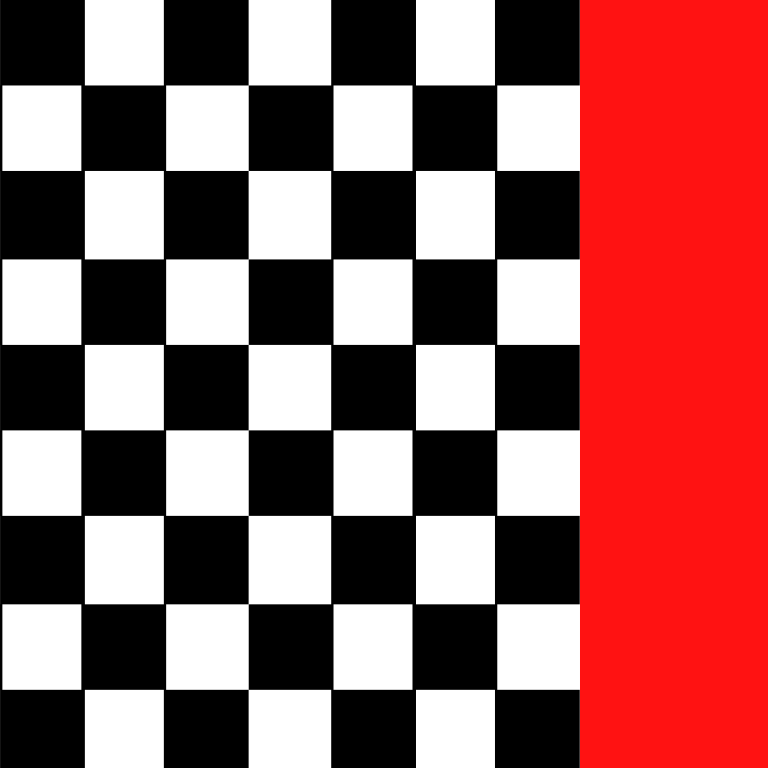
This pattern is drawn by a Shadertoy shader. Its source:

```glsl
// Black and white checkerboard with a plain red band on the right.
#define BAND_LEFT 0.7552
#define FIRST_CENTER 0.0553
#define COLUMN_PITCH 0.1074
#define COLUMN_DRIFT 0.0018
#define HALF_WIDTH 0.0552
#define ROW_HEIGHT 0.1113
#define ROW_EXTRA 0.0039
#define SOFTNESS 0.0012
#define RED vec3(1.0, 0.07, 0.07)

// Smooth coverage of the span from low to high.
float span(float x, float low, float high, float blur) {
    return clamp((x - low) / blur + 0.5, 0.0, 1.0)
         * clamp((high - x) / blur + 0.5, 0.0, 1.0);
}

// Distance of a row's upper edge from the top; every fourth row is taller.
float rowEdge(int row) {
    return ROW_HEIGHT * float(row) + ROW_EXTRA * float((row + 1) / 4);
}

// Column centers drift slightly, in pairs, from an even pitch.
float columnCenter(int column) {
    float pair = floor(float(column + 1) / 2.0);
    return FIRST_CENTER + COLUMN_PITCH * float(column)
         - COLUMN_DRIFT * sin(pair * radians(120.0));
}

// Sum of the dark squares, on alternate columns of each row.
float darkSquares(vec2 p, float blur) {
    float dark = 0.0;
    for (int row = 0; row < 9; row++) {
        float inRow = span(p.y, rowEdge(row), rowEdge(row + 1), blur);
        for (int i = 0; i < 4; i++) {
            int column = 2 * i - row % 2;
            float center = columnCenter(column);
            dark += inRow * span(p.x, center - HALF_WIDTH, center + HALF_WIDTH, blur);
        }
    }
    return min(dark, 1.0);
}

void mainImage(out vec4 fragColor, in vec2 fragCoord) {
    vec2 uv = fragCoord / iResolution.xy;
    float pixel = 1.0 / min(iResolution.x, iResolution.y);
    float blur = max(pixel, SOFTNESS);

    // Measure rows from the top, then lay the band over the board.
    vec3 color = vec3(1.0 - darkSquares(vec2(uv.x, 1.0 - uv.y), blur));
    float band = clamp((uv.x - BAND_LEFT) / blur + 0.5, 0.0, 1.0);
    fragColor = vec4(mix(color, RED, band), 1.0);
}
```
